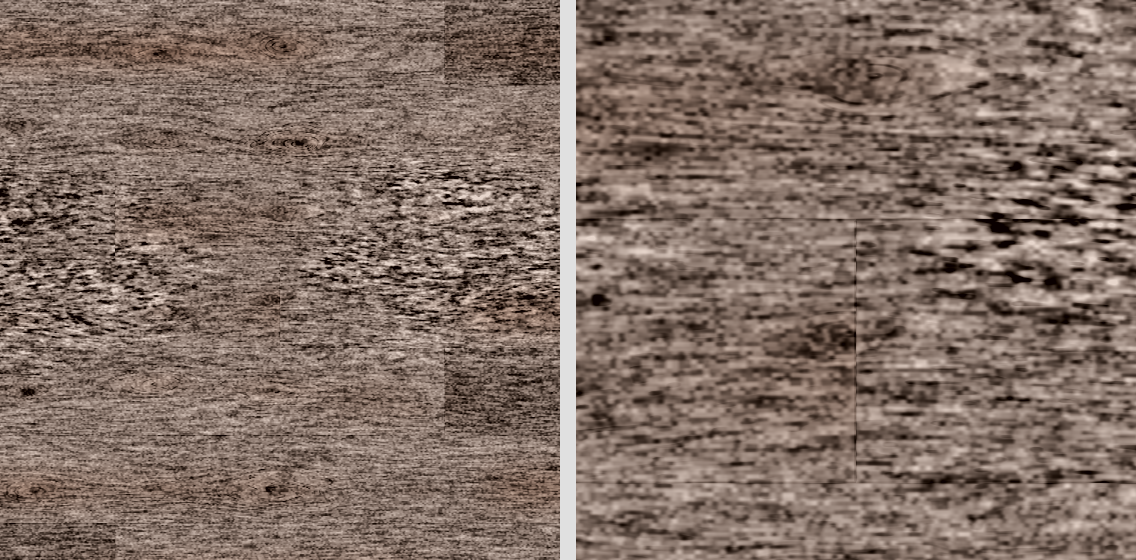
Left: the whole. Right: its middle third, enlarged.
Give the GLSL for this texture, as a three.js fragment shader.

```glsl
// Weathered oak floor: long staggered planks with fine horizontal grain.
// Grain is made of noise strands that part around a few oval knots, and a
// bow-tie mask raises its contrast into rough wear of pale chips and pores.
varying vec2 vUv;

const float PLANK_HEIGHT = 0.1568;
const float PLANK_LENGTH = 1.177;
const float STAGGER = 0.25;          // shift per row, in plank lengths
const float FIRST_JOINT = 0.794;
const float TOP_OVERHANG = 0.0065;
const float SEAM_WIDTH = 0.0013;
const float SEAM_DEPTH = 0.35;
const float KNOTS_PER_ROW = 4.0;
const float KNOT_SPACING = 0.235;
const vec2 KNOT_RADIUS = vec2(0.11, 0.036);
const float RINGS_PER_RADIUS = 5.5;
const vec2 WEAR_CENTER = vec2(0.44, 0.475);
const float WEAR_HEIGHT = 0.2;

const vec3 DARK = vec3(0.12, 0.07, 0.04);
const vec3 MIDDLE = vec3(0.525, 0.45, 0.41);
const vec3 LIGHT = vec3(0.78, 0.71, 0.67);
const vec3 HEARTWOOD = vec3(0.96, 0.86, 0.79);

float hash(vec2 p) {
  vec3 a = fract(vec3(p.xyx) * 0.1031);
  a += dot(a, a.yzx + 33.33);
  return fract((a.x + a.y) * a.z);
}

// Value noise from -1 to 1
float noise(vec2 p) {
  vec2 i = floor(p);
  vec2 f = fract(p);
  f = f * f * (3.0 - 2.0 * f);
  float low = mix(hash(i), hash(i + vec2(1.0, 0.0)), f.x);
  float high = mix(hash(i + vec2(0.0, 1.0)), hash(i + vec2(1.0, 1.0)), f.x);
  return 2.0 * mix(low, high, f.y) - 1.0;
}

// One fibre: noise along x, shifted at random from line to line
float fibreLine(float x, float line) {
  x += 23.0 * hash(vec2(line, 5.0));
  float i = floor(x);
  float f = smoothstep(0.0, 1.0, x - i);
  return 2.0 * mix(hash(vec2(i, line)), hash(vec2(i + 1.0, line)), f) - 1.0;
}

// Fibres stacked along y and blended
float strands(vec2 p) {
  float line = floor(p.y);
  float f = smoothstep(0.1, 0.9, p.y - line);
  return mix(fibreLine(p.x, line), fibreLine(p.x, line + 1.0), f);
}

void main() {
  // Plank layout, counted downwards from the top
  vec2 p = vec2(vUv.x, 1.0 - vUv.y + TOP_OVERHANG);
  float row = floor(p.y / PLANK_HEIGHT);
  float joint = FIRST_JOINT + STAGGER * PLANK_LENGTH * mod(row, 4.0);
  float board = floor((p.x - joint) / PLANK_LENGTH);
  float plankStart = joint + board * PLANK_LENGTH;
  float plankCenter = plankStart + 0.5 * PLANK_LENGTH;
  float seed = floor(plankCenter * 40.0) + 100.0;

  // Knots: parted grain, brown halo, thin oval rings and a dark heart
  float bend = 0.0;
  float halo = 0.0;
  float heart = 0.0;
  float rings = 0.0;
  float wobble = noise(p * vec2(24.0, 60.0) + seed);
  for (float i = 0.0; i < KNOTS_PER_ROW; i++) {
    vec2 id = vec2(row + 7.0, i + 3.0);
    float chance = hash(id + 51.0);
    float bold = i == 2.0 && mod(row, 4.0) < 2.0 ? 1.0 : 0.0;
    float size = 0.3 + 0.4 * chance * chance + 0.3 * bold;
    vec2 center = vec2(0.04 + KNOT_SPACING * i + 0.06 * (hash(id) - 0.5),
                       (row + 0.42 + 0.3 * hash(id + 19.0)) * PLANK_HEIGHT);
    vec2 away = p - center;
    vec2 spread = away / (size * KNOT_RADIUS);
    float radius = length(spread) + 0.22 * wobble;
    float swell = exp(-radius * radius);
    float wave = abs(2.0 * fract(radius * RINGS_PER_RADIUS * size) - 1.0);
    bend -= 0.75 * away.y * swell;
    halo += size * swell;
    rings += smoothstep(0.6, 0.95, wave) * exp(-0.6 * radius * radius) * size;
    vec2 tight = away / (size * vec2(0.01, 0.006));
    heart += smoothstep(0.35, 0.9, size) * exp(-dot(tight, tight));
  }

  // Grain layers, from fine fibres to broad bands
  float flow = p.y + bend + 0.011 * noise(p * vec2(4.0, 15.0) + seed);
  float fibre = strands(vec2(p.x * 48.0, flow * 330.0 + seed));
  float streak = strands(vec2(p.x * 15.0, flow * 210.0 + seed));
  float band = noise(vec2(p.x * 2.5 + seed, flow * 26.0));
  float weave = strands(p * vec2(270.0, 380.0));
  float tone = 0.12 + 0.48 * fibre + 0.26 * streak + 0.12 * band + 0.55 * weave;

  // Growth rings, broken into short strokes
  float broken = smoothstep(-0.3, 0.4, noise(p * vec2(60.0, 130.0) + seed));
  tone -= 1.1 * rings * broken;

  // Rough wear: short pale chips and black pores
  vec2 fromWear = p - WEAR_CENTER;
  fromWear.y += 0.06 * noise(p * vec2(4.0, 9.0) + 31.0);
  float rise = fromWear.y / WEAR_HEIGHT;
  float wear = exp(-rise * rise * rise * rise);
  wear *= smoothstep(-0.02, 0.2, abs(fromWear.x) - 0.07 * max(-rise, 0.0));
  wear *= 0.8 + 0.4 * noise(p * vec2(8.0, 22.0) + 11.0);
  float chip = strands(vec2(p.x * 110.0, flow * 300.0 + seed));
  float flake = strands(vec2(p.x * 55.0, flow * 205.0 + seed + 9.0));
  float pore = smoothstep(0.35, 0.75, strands(vec2(p.x * 80.0, flow * 290.0 + 77.0)));
  tone += wear * (1.0 * chip + 0.9 * flake + 0.08);
  tone -= pore * (0.25 + 0.5 * wear);

  // Brown heartwood drifting along the middle of each row
  float across = (fract(p.y / PLANK_HEIGHT) - 0.6) / 0.28;
  float drift = smoothstep(-0.2, 0.7, noise(vec2(p.x * 3.0 + seed, row * 7.0)));
  float brown = exp(-across * across) * drift;

  // Shade of each plank, and its faint seams
  float shade = smoothstep(0.55, 0.85, abs(plankCenter - 0.5));
  tone -= 0.3 * shade * (1.0 - 0.6 * wear) + 0.14 * halo + 0.15 * brown + 1.3 * heart;
  float edgeY = abs(fract(p.y / PLANK_HEIGHT + 0.5) - 0.5) * PLANK_HEIGHT;
  float edgeX = min(p.x - plankStart, plankStart + PLANK_LENGTH - p.x);
  float seam = 1.0 - smoothstep(0.2 * SEAM_WIDTH, SEAM_WIDTH, min(edgeX, edgeY));
  tone -= SEAM_DEPTH * seam;

  // Colour ramp, warmer in the brown wood
  tone = clamp(tone, -1.2, 1.5);
  vec3 color = tone > 0.0 ? mix(MIDDLE, LIGHT, tone) : mix(MIDDLE, DARK, -tone);
  color *= mix(vec3(1.0), HEARTWOOD, clamp(0.5 * halo + 0.6 * brown, 0.0, 1.0));
  gl_FragColor = vec4(clamp(color, 0.0, 1.0), 1.0);
}
```
